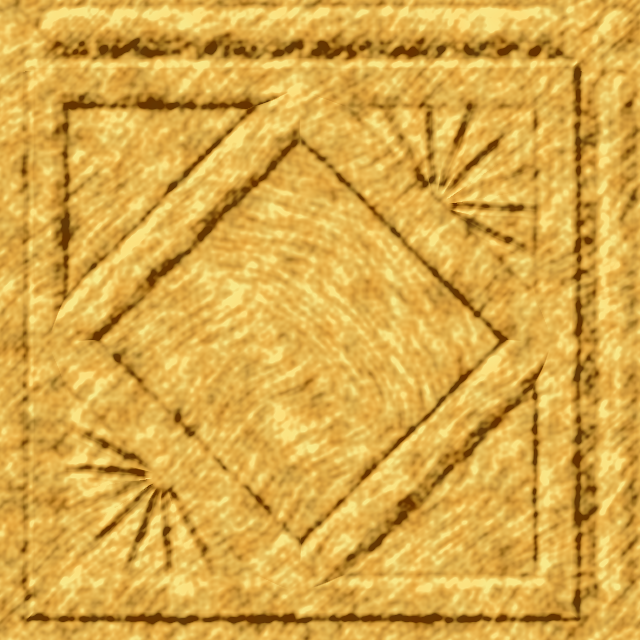
Give the GLSL for this pattern, as a WebGL 2 fragment shader.

```glsl
#version 300 es
precision highp float;
// Gilded relief panel: a diamond in a square frame, with corner fans and rounded mouldings.
uniform vec2 u_resolution;
out vec4 fragColor;

vec2 hashGradient(vec2 cell) {
    float a = 6.2832 * fract(sin(dot(cell, vec2(127.1, 311.7))) * 43758.5);
    return vec2(cos(a), sin(a));
}

float gradientNoise(vec2 p) {
    vec2 i = floor(p), f = p - i;
    vec2 w = f * f * f * (f * (f * 6.0 - 15.0) + 10.0);
    vec2 x = vec2(1, 0);
    return mix(
        mix(dot(hashGradient(i), f), dot(hashGradient(i + x), f - x), w.x),
        mix(dot(hashGradient(i + x.yx), f - x.yx), dot(hashGradient(i + 1.0), f - 1.0), w.x), w.y);
}

float boxDistance(vec2 p, vec2 halfSize) {
    vec2 d = abs(p) - halfSize;
    return length(max(d, 0.0)) + min(max(d.x, d.y), 0.0);
}

float capsuleDistance(vec2 p, vec2 a, vec2 b, float radius) {
    vec2 ab = b - a;
    return length(p - a - ab * clamp(dot(p - a, ab) / dot(ab, ab), 0.0, 1.0)) - radius;
}

float line(float d, float width) {
    return exp(-d * d / (width * width));
}

// x: surface height, y: darkness gathered in the creases
vec2 relief(vec2 p) {
    p += 0.003 * vec2(gradientNoise(p * 24.0), gradientNoise(p * 24.0 + 40.0));
    vec2 c = p - vec2(0.470, 0.4685);
    float diamond = abs(c.x) + abs(c.y);
    float panel = boxDistance(p - vec2(0.4735, 0.469), vec2(0.4275, 0.433));
    float field = (diamond - 0.32) * 0.7071;
    float corner = max(boxDistance(c, vec2(0.37, 0.3685)), (0.432 - diamond) * 0.7071);
    float fanSide = smoothstep(-0.002, 0.002, c.x * c.y) * step(0.375, diamond);
    float rough = 0.5 + 1.2 * gradientNoise(p * 65.0);

    // Raised panel with sunken diamond and triangles
    float recess = min(field, corner);
    float depth = mix(0.015, 0.007, fanSide);
    float height = 0.012 * smoothstep(0.008, -0.008, panel);
    height -= depth * smoothstep(0.02, -0.003, recess) * step(panel, 0.0);
    float crease = 0.55 * line(recess + 0.003, 0.0055) + 0.1 * line(recess, 0.016);
    crease *= mix(1.0, 0.45, fanSide) * mix(0.3, 1.0, smoothstep(-0.36, -0.34, c.y));
    float dark = crease * mix(1.0, 0.4 + 0.5 * rough, step(c.x, 0.0) * step(c.y, 0.0));
    dark += 0.42 * line(panel - 0.004, 0.0055) * (1.0 - 0.7 * step(0.42, c.y));

    // Fans mirrored through the centre
    vec2 q = sign(c.x + c.y) * c - 0.211;
    float reach = length(q);
    float angle = atan(q.y, q.x) - 0.7854;
    float spoke = clamp(round(angle / 0.419), -3.0, 3.0);
    float across = abs(angle - spoke * 0.419) * reach;
    float inFan = smoothstep(0.004, -0.008, corner) * fanSide * smoothstep(0.02, 0.035, reach);
    inFan *= smoothstep(0.21, 0.12, reach) * (1.0 - 0.6 * step(abs(spoke + 1.0), 0.1));
    float groove = smoothstep(0.012, 0.001, across) * inFan;
    height += 0.006 * smoothstep(0.036, 0.012, reach) - 0.007 * groove;
    dark += 0.42 * groove - 0.14 * inFan * line(across - 0.018, 0.007);

    // Outer mouldings and corner bead
    float moulding = min(
        capsuleDistance(p, vec2(0.09, 0.9625), vec2(0.855, 0.9625), 0.027),
        capsuleDistance(p, vec2(0.961, 0.085), vec2(0.961, 0.86), 0.027));
    moulding = min(moulding, length(p - vec2(0.966, 0.958)) - 0.031);
    height += 0.014 * smoothstep(0.004, -0.02, moulding);
    dark += 0.22 * line(moulding - 0.003, 0.006) - 0.08 * smoothstep(0.0, -0.015, moulding);

    // Rough gutters and margins around the panel
    float topGutter = line(p.y - 0.921, 0.011) * smoothstep(0.06, 0.09, p.x) * smoothstep(0.9, 0.87, p.x);
    float sideGutter = line(p.x - 0.919, 0.012) * smoothstep(0.04, 0.1, p.y) * smoothstep(0.9, 0.85, p.y);
    dark += (0.2 + 0.7 * rough) * topGutter + (0.08 + 0.35 * rough) * sideGutter;
    dark += 0.2 * rough * (line(p.x - 0.035, 0.014) + line(p.y - 0.022, 0.016));
    return vec2(height, dark);
}

// Brush marks: arcs in the upper right of the diamond, slanted strokes elsewhere
float brushMarks(vec2 p) {
    vec2 c = p - vec2(0.470, 0.4685);
    vec2 q = p - vec2(0.31, 0.29);
    float bend = 0.03 * gradientNoise(p * 6.0);
    float arcs = gradientNoise(vec2((length(q) + bend) * 85.0, atan(q.y, q.x) * 6.0));
    vec2 s = vec2(dot(p, vec2(0.66, -0.75)) + bend, dot(p, vec2(0.75, 0.66)));
    float strokes = gradientNoise(s * vec2(75.0, 17.0)) + 0.4 * gradientNoise(s * vec2(130.0, 40.0) + 5.0);
    float inArcs = smoothstep(0.33, 0.29, abs(c.x) + abs(c.y)) * smoothstep(-0.06, 0.06, c.x + c.y);
    return mix(strokes, arcs, inArcs);
}

vec3 goldRamp(float t) {
    vec3 gold[6] = vec3[6](vec3(0.40, 0.21, 0.0), vec3(0.64, 0.45, 0.11), vec3(0.79, 0.58, 0.22),
        vec3(0.88, 0.67, 0.27), vec3(0.93, 0.75, 0.35), vec3(0.98, 0.89, 0.51));
    vec3 color = gold[0];
    for (int i = 1; i < 6; i++) color = mix(color, gold[i], clamp(t * 5.0 - float(i - 1), 0.0, 1.0));
    return color;
}

void main() {
    vec2 p = gl_FragCoord.xy / u_resolution;
    vec2 e = vec2(0.0015, 0.0);
    vec2 surface = relief(p);
    vec2 slope = (vec2(relief(p + e).x, relief(p + e.yx).x) - surface.x) / e.x;

    // Light from the upper left, then creases and worn gilding
    float tone = 0.67 + 0.38 * dot(slope, vec2(0.66, -0.75)) - surface.y;
    float grain = gradientNoise(p * 95.0 + 9.0) + 0.6 * gradientNoise(p * 45.0 + 21.0);
    float blotch = gradientNoise(p * 12.0 + 3.0);
    tone += 0.5 * brushMarks(p) + 0.33 * grain + 0.26 * blotch;
    tone += 0.08 * exp(-18.0 * dot(p - vec2(0.44, 0.6), p - vec2(0.44, 0.6)));
    vec3 color = goldRamp(tone) + vec3(0.02, -0.04, -0.06) * gradientNoise(p * 30.0 + 70.0);
    fragColor = vec4(clamp(color, 0.0, 1.0), 1.0);
}
```
